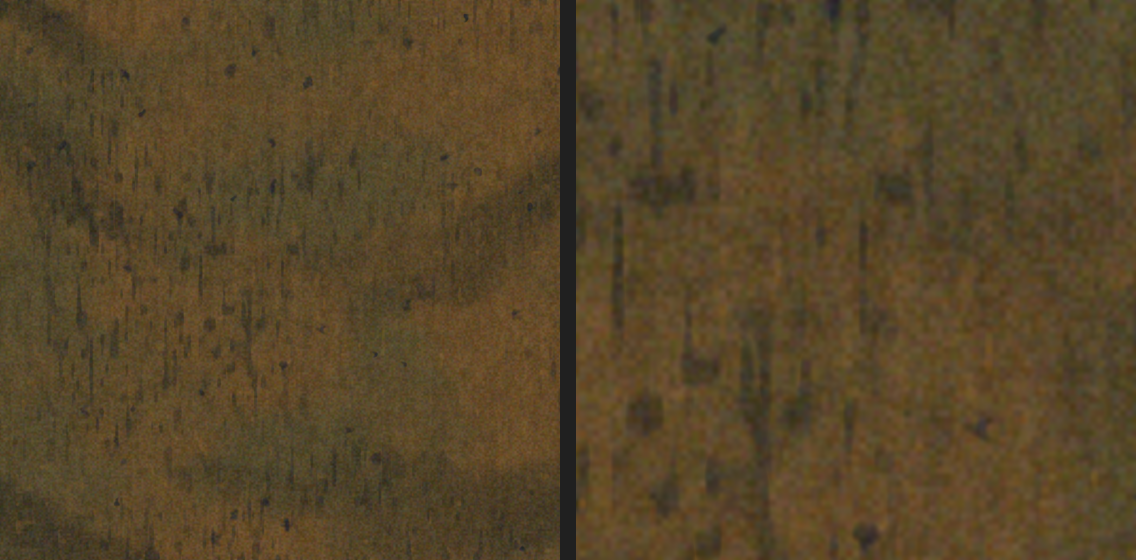
Left: the whole. Right: its middle third, enlarged.
Give the GLSL for this texture, as a Shadertoy shader.

```glsl
// Aged brown wood: olive and warm stains, bowed dark bands that rise at the right,
// short vertical pores, scattered navy pits and a fine coloured grain.
// Layers of value noise are stretched, thresholded and mixed over one another.

const vec3 OLIVE = vec3(0.325, 0.284, 0.172);
const vec3 WARM = vec3(0.402, 0.296, 0.160);
const vec3 BAND_SHADE = vec3(0.235, 0.210, 0.140);
const vec3 PORE = vec3(0.165, 0.160, 0.140);
const vec3 NAVY = vec3(0.110, 0.120, 0.160);
const vec3 AMBER = vec3(0.520, 0.370, 0.170);

const float BOW_CENTER = 0.52;
const float BOW_CURVE = 0.65;
const vec2 BAND_SCALE = vec2(3.2, 10.0);
const vec2 PORE_SCALE = vec2(115.0, 38.0);
const vec2 STREAK_SCALE = vec2(130.0, 7.0);
const float GRAIN_SCALE = 240.0;
const float PIT_CELLS = 16.0;
const float PIT_CHANCE = 0.24;

float hash(vec2 cell, float seed) {
    uvec2 q = uvec2(ivec2(cell) + 4096);
    uint h = q.x * 1597334677u ^ q.y * 3812015801u ^ uint(seed) * 2654435769u;
    h = (h ^ (h >> 15)) * 2246822519u;
    h = (h ^ (h >> 13)) * 3266489917u;
    return float((h ^ (h >> 16)) >> 8) / 16777216.0;
}

float noise(vec2 p, float seed) {
    vec2 cell = floor(p);
    vec2 f = fract(p);
    f = f * f * (3.0 - 2.0 * f);
    float low = mix(hash(cell, seed), hash(cell + vec2(1, 0), seed), f.x);
    float high = mix(hash(cell + vec2(0, 1), seed), hash(cell + vec2(1, 1), seed), f.x);
    return mix(low, high, f.y);
}

float fbm(vec2 p, float seed) {
    float sum = 0.0;
    float weight = 0.533;
    for (int i = 0; i < 4; i++) {
        sum += weight * noise(p, seed + float(i));
        p = p * 2.03 + 7.3;
        weight *= 0.5;
    }
    return sum;
}

// Small upright pits, mostly gathered where the cluster noise is high
float pits(vec2 uv) {
    vec2 p = uv * PIT_CELLS;
    float cover = 0.0;
    for (int j = -1; j <= 1; j++) {
        for (int i = -1; i <= 1; i++) {
            vec2 cell = floor(p) + vec2(i, j);
            float cluster = smoothstep(0.3, 0.75, noise(cell * 0.3, 61.0));
            float present = step(hash(cell, 62.0), PIT_CHANCE * (0.3 + cluster));
            vec2 center = cell + vec2(hash(cell, 63.0), hash(cell, 64.0));
            vec2 radius = mix(vec2(0.06, 0.07), vec2(0.13, 0.17), hash(cell, 65.0));
            vec2 wobble = vec2(noise(p * 7.0, 66.0), noise(p * 7.0, 67.0)) - 0.5;
            float d = length((p - center + wobble * 0.16) / radius);
            float strength = mix(0.35, 0.8, hash(cell, 68.0));
            cover = max(cover, present * strength * (1.0 - smoothstep(0.35, 1.5, d)));
        }
    }
    return cover;
}

void mainImage(out vec4 fragColor, in vec2 fragCoord) {
    vec2 uv = fragCoord / iResolution.xy;

    // Broad stains, warmer toward the right
    float side = smoothstep(0.58, 0.85, uv.x) * 0.25;
    float stain = fbm(uv * vec2(4.0, 6.0), 1.0) + side;
    vec3 color = mix(OLIVE, WARM, smoothstep(0.28, 0.82, stain));

    // Bowed growth bands with ragged edges
    float offset = uv.x - BOW_CENTER;
    float ragged = (fbm(uv * 13.0, 11.0) - 0.5) * 0.07;
    vec2 bowed = vec2(uv.x, uv.y - BOW_CURVE * offset * offset + ragged);
    float band = smoothstep(0.58, 0.88, noise(bowed * BAND_SCALE + 3.7, 21.0));
    float bandEdge = mix(0.38, 0.72, smoothstep(0.2, 0.42, abs(offset)));
    color = mix(color, BAND_SHADE, band * bandEdge);

    // Faint long streaks and mottling
    float streak = noise(uv * STREAK_SCALE, 31.0) - 0.5;
    float mottle = fbm(uv * vec2(48.0, 36.0), 35.0) - 0.5;
    color *= 1.0 + 0.07 * streak + 0.16 * mottle;

    // Short vertical pores, thicker in some patches and inside bands
    float patches = smoothstep(0.32, 0.68, fbm(uv * vec2(5.0, 6.0), 41.0));
    float density = clamp(0.25 + 0.65 * patches + 0.25 * band - side, 0.0, 1.0);
    float pore = smoothstep(0.62, 0.95, noise(uv * PORE_SCALE, 45.0));
    float longPore = smoothstep(0.72, 0.98, noise(uv * PORE_SCALE * vec2(0.8, 0.55), 46.0));
    color = mix(color, PORE, max(pore * 0.55, longPore * 0.65) * density);

    // Amber glints and navy pits
    float glint = smoothstep(0.8, 1.0, noise(uv * vec2(95.0, 60.0), 51.0));
    color = mix(color, AMBER, glint * 0.32);
    color = mix(color, NAVY, pits(uv));

    // Fine grain, partly shared and partly separate per channel
    vec2 g = uv * GRAIN_SCALE;
    vec3 tint = vec3(noise(g, 71.0), noise(g, 72.0), noise(g, 73.0)) - 0.5;
    float grain = noise(g * 1.1, 74.0) - 0.5;
    color += tint * vec3(0.065, 0.045, 0.090) + grain * 0.055;

    fragColor = vec4(clamp(color, 0.0, 1.0), 1.0);
}
```
